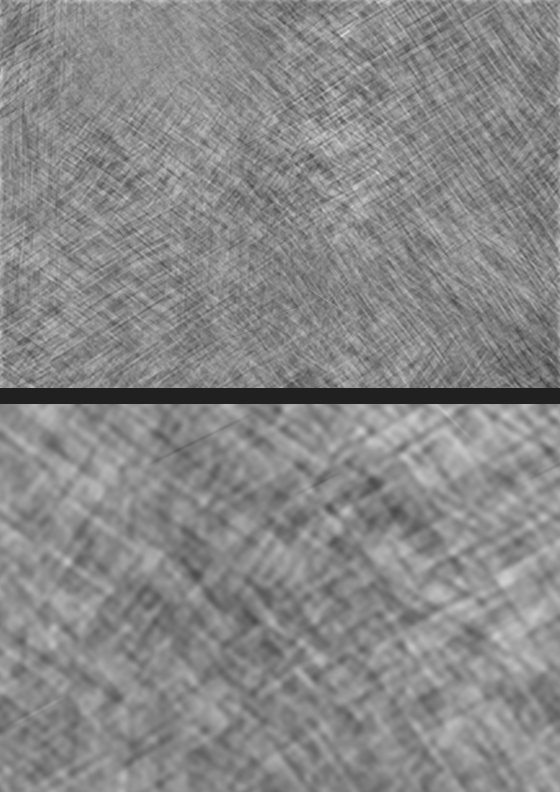
Top: the whole. Bottom: its middle third, enlarged.
Reproduce this texture procedurally as a WebGL 1 fragment shader.

```glsl
precision highp float;

uniform vec2 u_resolution;

#define BASE_TONE 0.533
#define HATCH_CONTRAST 0.185
#define GRAIN_CONTRAST 0.10
#define CLOUD_CONTRAST 0.17
#define STROKE_ROWS 165.0
#define STROKE_LENGTHS 17.0
#define GRAIN_SCALE 150.0
#define SCRATCH_COUNT 36
#define SCRATCH_WIDTH 0.0016
#define SCRATCH_CONTRAST 0.07

float hash(vec2 p) {
  return fract(sin(dot(p, vec2(127.1, 311.7))) * 43758.5453);
}

float noise(vec2 p) {
  vec2 cell = floor(p);
  vec2 f = fract(p);
  f = f * f * (3.0 - 2.0 * f);
  float low = mix(hash(cell), hash(cell + vec2(1.0, 0.0)), f.x);
  float high = mix(hash(cell + vec2(0.0, 1.0)), hash(cell + 1.0), f.x);
  return mix(low, high, f.y);
}

vec2 rotate(vec2 p, float angle) {
  float c = cos(angle);
  float s = sin(angle);
  return vec2(c * p.x + s * p.y, c * p.y - s * p.x);
}

// One row of strokes, shifted so that neighbouring ends do not line up
float strokeRow(float x, float row, float seed) {
  x += 37.0 * hash(vec2(row, seed));
  float cell = floor(x);
  float a = hash(vec2(cell, row + seed * 7.3));
  float b = hash(vec2(cell + 1.0, row + seed * 7.3));
  return mix(a, b, smoothstep(0.0, 1.0, x - cell));
}

// Fine parallel pencil strokes along one direction, centred on zero
float hatch(vec2 p, float angle, float seed) {
  vec2 q = rotate(p, angle);
  q.y += 0.02 * noise(p * 4.0 + seed * 9.0);
  q *= vec2(STROKE_LENGTHS, STROKE_ROWS);
  float row = floor(q.y);
  float blend = smoothstep(0.0, 1.0, q.y - row);
  return mix(strokeRow(q.x, row, seed), strokeRow(q.x, row + 1.0, seed), blend) - 0.5;
}

// Patches in which a hatch direction is strong
float patchMask(vec2 p, float seed) {
  return smoothstep(0.2, 0.8, noise(p * 3.5 + seed * 17.0));
}

float crossHatch(vec2 p, float across) {
  float sum = 0.0;
  sum += hatch(p, 0.55, 1.0) * (0.25 + 0.75 * patchMask(p, 1.0));
  sum += hatch(p, -0.60, 2.0) * (0.20 + 0.80 * patchMask(p, 2.0));
  sum += hatch(p, -0.95, 3.0) * mix(0.35, 1.1, across);
  sum += hatch(p, 1.50, 4.0) * mix(0.75, 0.1, across) * patchMask(p, 4.0);
  sum += hatch(p, 0.95, 5.0) * 0.8 * patchMask(p, 5.0);
  return sum;
}

// Soft smudges, a little taller than wide
float clouds(vec2 p) {
  float sum = 0.0;
  float weight = 0.5;
  vec2 q = p * vec2(4.2, 2.8);
  for (int i = 0; i < 4; i++) {
    sum += weight * (noise(q) - 0.5);
    q = rotate(q, 0.35) * 2.1 + 13.7;
    weight *= 0.6;
  }
  return sum;
}

// Scattered single lines, alternately light and dark
float scratches(vec2 p, float aspect) {
  float sum = 0.0;
  for (int i = 0; i < SCRATCH_COUNT; i++) {
    float id = float(i);
    vec2 center = vec2(hash(vec2(id, 1.7)) * aspect, hash(vec2(id, 5.3)));
    float side = hash(vec2(id, 8.1)) < 0.6 ? 0.55 : -0.75;
    vec2 q = rotate(p - center, side + 0.5 * (hash(vec2(id, 3.9)) - 0.5));
    float reach = mix(0.02, 0.08, hash(vec2(id, 6.2)));
    float line = 1.0 - smoothstep(0.0, SCRATCH_WIDTH * 1.6, abs(q.y));
    float fade = 1.0 - smoothstep(0.3 * reach, reach, abs(q.x));
    sum += line * fade * (mod(id, 2.0) * 2.0 - 1.0);
  }
  return sum;
}

void main() {
  vec2 uv = gl_FragCoord.xy / u_resolution;
  float aspect = u_resolution.x / u_resolution.y;
  vec2 p = vec2(uv.x * aspect, uv.y);

  // Broad shading: lighter left, darker right
  float tone = BASE_TONE + 0.025 * (0.5 - uv.x);
  tone -= 0.045 * smoothstep(0.82, 1.0, uv.x);
  tone += 0.05 * (1.0 - smoothstep(0.0, 0.3, length(p)));
  tone += CLOUD_CONTRAST * clouds(p);

  // Pencil strokes and paper tooth
  tone += HATCH_CONTRAST * crossHatch(p, smoothstep(0.2, 0.8, uv.x));
  tone += GRAIN_CONTRAST * (noise(p * GRAIN_SCALE) - 0.5);
  tone += SCRATCH_CONTRAST * scratches(p, aspect);

  // Frayed pale rim where the strokes run out
  float fray = 0.012 * noise(p * 45.0);
  float rim = min(min(p.x, aspect - p.x), 1.0 - p.y);
  tone += 0.13 * (1.0 - smoothstep(0.0, 0.014, rim + fray - 0.003));

  gl_FragColor = vec4(vec3(clamp(tone, 0.0, 1.0)), 1.0);
}
```
